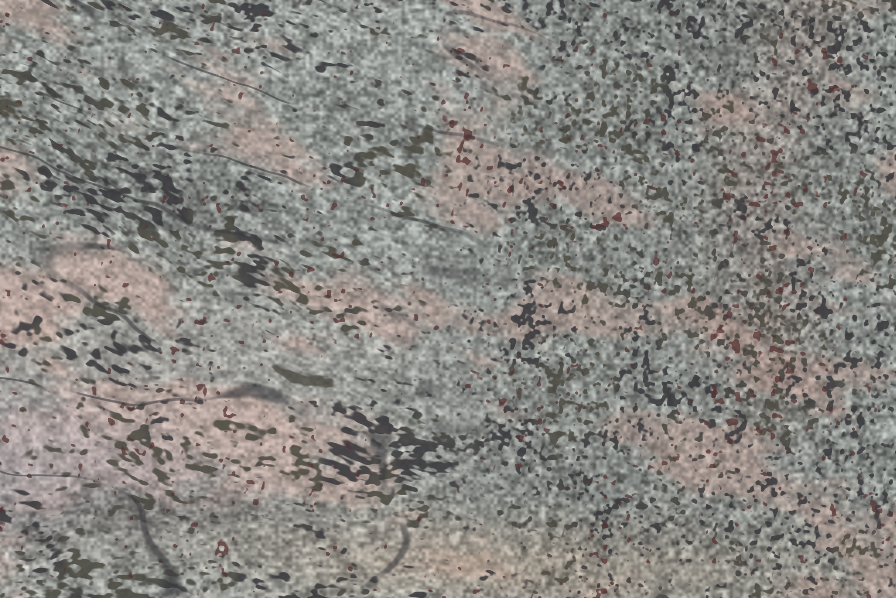
Reproduce this texture procedurally as a Shadertoy shader.

```glsl
const vec3 PINK = vec3(1.09, 0.975, 0.93);
const vec3 SAGE = vec3(0.975, 1.005, 0.98);
const vec3 WARM = vec3(1.08, 0.99, 0.88);
const vec3 LILAC = vec3(1.02, 0.985, 1.01);
const vec3 MICA = vec3(0.225, 0.225, 0.24);
const vec3 MOSS = vec3(0.30, 0.295, 0.26);
const vec3 GARNET = vec3(0.34, 0.20, 0.20);
const float BASE_TONE = 0.595;
const float GRAIN_CONTRAST = 0.38;
const float FLECK_CONTRAST = 0.26;
const float MICA_LEVEL = 0.67;
const float MICA_CLUSTERING = 0.62;
const vec2 STREAK_SCALE = vec2(52.0, 96.0);
const float EVEN_SCALE = 98.0;

float hash(vec2 cell) {
    uvec2 k = uvec2(ivec2(cell)) * uvec2(1597334673u, 3812015801u);
    uint h = (k.x ^ k.y) * 1597334673u;
    h = (h ^ (h >> 15)) * 2246822519u;
    h ^= h >> 13;
    return float(h >> 8) / 16777216.0;
}

float noise(vec2 p) {
    vec2 i = floor(p), f = fract(p);
    f = f * f * (3.0 - 2.0 * f);
    float low = mix(hash(i), hash(i + vec2(1, 0)), f.x);
    float high = mix(hash(i + vec2(0, 1)), hash(i + vec2(1, 1)), f.x);
    return mix(low, high, f.y);
}

float fbm(vec2 p) {
    float sum = 0.0, weight = 0.5;
    for (int i = 0; i < 4; i++) {
        sum += weight * noise(p);
        p = mat2(0.95, 0.31, -0.31, 0.95) * p * 2.1 + 17.3;
        weight *= 0.5;
    }
    return sum / 0.9375;
}

// Two octaves of coarse crystals, kept contrasty
float crystals(vec2 p) {
    return 0.6 * noise(p) + 0.4 * noise(mat2(0.92, 0.3, -0.3, 0.92) * p * 1.9 + 41.0);
}

// Soft elliptical region
float zone(vec2 p, vec2 centre, vec2 radius) {
    vec2 d = (p - centre) / radius;
    return exp(-dot(d, d));
}

void mainImage(out vec4 fragColor, in vec2 fragCoord) {
    vec2 p = fragCoord / iResolution.y;

    // Bedding: tilted and wavy on the left, even-grained on the right
    vec2 warp = vec2(fbm(p * 3.0 + 5.0), fbm(p * 3.0 + 29.0)) - 0.5;
    float slope = mix(0.06, 0.27, smoothstep(0.1, 0.65, p.y));
    vec2 bed = vec2(p.x, p.y + slope * (p.x - 0.5)) + 0.09 * warp;
    vec2 w = p + 0.22 * warp;
    float even = smoothstep(0.65, 1.05, w.x + 0.3 * warp.y);

    // Broad regions of the slab
    float pale = zone(w, vec2(0.2, 0.36), vec2(0.55, 0.17));
    float lilac = zone(w, vec2(0.05, 0.2), vec2(0.32, 0.12));
    float warmFoot = zone(w, vec2(0.85, 0.06), vec2(0.5, 0.09));
    float smear = zone(w, vec2(0.27, 0.12), vec2(0.22, 0.05));
    float darkBeds = zone(w, vec2(0.1, 0.74), vec2(0.45, 0.13))
                   + zone(w, vec2(0.15, 0.98), vec2(0.35, 0.06));
    float veins = zone(w, vec2(0.58, 0.24), vec2(0.2, 0.055));
    float seam = exp(-pow((w.x - 1.29) / 0.075, 2.0)) * smoothstep(0.15, 0.45, p.y);
    float clean = clamp(pale + lilac + 0.8 * warmFoot, 0.0, 1.0);

    float cluster = fbm(bed * vec2(4.5, 13.0) + 7.0) - 0.5;
    float patches = fbm(bed * vec2(5.0, 11.0) + 63.0) - 0.5;
    float pinkness = smoothstep(0.0, 0.2, patches + 0.1 * clean - 0.06 * darkBeds);

    // Pale groundmass
    float grain = mix(crystals(bed * STREAK_SCALE * 1.1 + 90.0),
                      crystals(p * EVEN_SCALE + 33.0), even) - 0.5;
    float fleck = noise(p * 175.0 + 11.0) - 0.5;
    float calm = 1.0 - 0.35 * max(pinkness, 0.6 * clean);
    float tone = BASE_TONE + 0.045 * clean - 0.035 * even - 0.13 * smear
               - 0.03 * darkBeds - 0.02 * seam + 0.14 * patches;
    tone += calm * (GRAIN_CONTRAST * grain + FLECK_CONTRAST * fleck);
    vec3 tint = mix(SAGE, PINK, clamp(0.8 * pinkness + 0.25 * clean + 0.45 * seam, 0.0, 1.0));
    tint = mix(tint, WARM, 0.55 * warmFoot);
    tint = mix(tint, LILAC, 0.7 * lilac);
    vec3 color = tone * tint;

    // Dark mica, gathered along the beds
    float mica = mix(crystals(bed * STREAK_SCALE), crystals(p * EVEN_SCALE + 71.0), even);
    float level = MICA_LEVEL - MICA_CLUSTERING * cluster * mix(1.0, 0.35, even)
                + 0.07 * clean - 0.035 * darkBeds - 0.11 * veins - 0.03 * even - 0.04 * smear;
    float dark = smoothstep(level - 0.05, level + 0.1, mica);
    vec3 mineral = mix(MICA, MOSS, smoothstep(0.4, 0.7, noise(p * 14.0 + 3.0)));
    color = mix(color, mineral, 0.88 * dark);

    // Garnet specks, densest in the upright seam
    float garnet = crystals(p * 82.0 + 150.0) + 0.11 * seam
                 + 0.16 * (noise(p * 9.0 + 8.0) - 0.5);
    color = mix(color, GARNET, 0.75 * smoothstep(0.79, 0.87, garnet));

    // Hairline cracks and one larger dark lens
    float ridge = abs(noise(bed * vec2(2.2, 9.0) + 19.0) - 0.5);
    float broken = smoothstep(0.45, 0.65, noise(bed * vec2(9.0, 25.0) + 4.0));
    float crack = (1.0 - smoothstep(0.006, 0.024, ridge)) * broken * (1.0 - even);
    float lens = zone(bed, vec2(0.52, 0.365), vec2(0.075, 0.014)) + 0.8 * (mica - 0.5);
    color = mix(color, MICA, 0.6 * crack);
    color = mix(color, MOSS, 0.8 * smoothstep(0.45, 0.75, lens));

    fragColor = vec4(clamp(color, 0.0, 1.0), 1.0);
}
```
